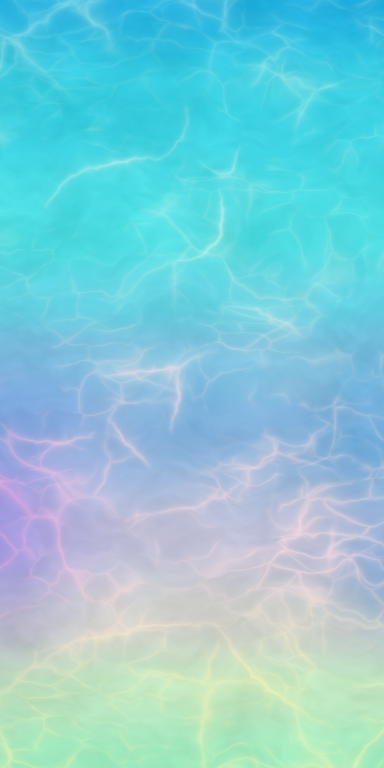
Reproduce this background procedurally as a Shadertoy shader.

```glsl
// Pastel pool water: a cyan to lilac to mint gradient under a web of light caustics.

#define CELLS 3.6          // coarsest caustic cells across the width
#define WARP 0.17          // waviness of the caustic web
#define WEB_GAIN 0.66      // brightness of the web
#define STRAND_GAIN 0.72   // brightness of the main strands
#define STRAND_WIDTH 0.0046
#define HALO_WIDTH 0.028
#define MOTTLE 0.10        // soft light and dark patches
#define SHIMMER 0.055      // fine flat surface texture

float hash(vec2 p) {
    return fract(sin(dot(p, vec2(127.1, 311.7))) * 43758.5453);
}

float noise(vec2 p) {
    vec2 i = floor(p), f = fract(p);
    f = f * f * (3.0 - 2.0 * f);
    return mix(mix(hash(i), hash(i + vec2(1, 0)), f.x),
               mix(hash(i + vec2(0, 1)), hash(i + vec2(1, 1)), f.x), f.y);
}

float fbm(vec2 p) {
    float sum = 0.0, amp = 0.5;
    for (int i = 0; i < 4; i++, amp *= 0.5) {
        sum += amp * noise(p);
        p = p * 2.03 + 17.3;
    }
    return sum;
}

vec2 warp(vec2 p) {
    return vec2(fbm(p), fbm(p + 31.7)) - 0.47;
}

// Bright borders between scattered cells
float web(vec2 p, float sharpness) {
    vec2 cell = floor(p);
    float near = 9.0, next = 9.0;
    for (int i = 0; i < 9; i++) {
        vec2 c = cell + vec2(i % 3, i / 3) - 1.0;
        float d = length(c + vec2(hash(c), hash(c + 57.0)) - p);
        next = min(next, max(near, d));
        near = min(near, d);
    }
    float edge = (next - near) * sharpness;
    return 0.75 * exp(-edge) + 0.25 * exp(-edge * 0.18);
}

// Tapered, bent filament of light between ends.xy and ends.zw
float strand(vec2 p, vec4 ends, float bend) {
    vec2 along = ends.zw - ends.xy, q = p - ends.xy;
    float h = clamp(dot(q, along) / dot(along, along), 0.0, 1.0);
    float arch = 4.0 * h * (1.0 - h);
    float d = length(q - along * h - vec2(-along.y, along.x) * bend * arch);
    return (exp(-d / STRAND_WIDTH) + 0.26 * exp(-d / HALO_WIDTH)) * (0.3 + 0.7 * arch);
}

float glow(vec2 uv, vec2 center, vec2 radius) {
    vec2 q = (uv - center) / radius;
    return exp(-dot(q, q));
}

vec3 waterColor(vec2 uv) {
    // Colour and height of each band, bottom to top
    vec4 bands[10] = vec4[10](
        vec4(0.60, 0.92, 0.75, 0.0), vec4(0.73, 0.89, 0.74, 0.10),
        vec4(0.80, 0.81, 0.79, 0.19), vec4(0.75, 0.76, 0.85, 0.30),
        vec4(0.54, 0.71, 0.87, 0.43), vec4(0.49, 0.77, 0.88, 0.54),
        vec4(0.37, 0.82, 0.88, 0.61), vec4(0.29, 0.86, 0.88, 0.69),
        vec4(0.21, 0.81, 0.88, 0.87), vec4(0.12, 0.68, 0.87, 1.01));
    vec3 col = bands[0].rgb;
    for (int i = 1; i < 10; i++)
        col = mix(col, bands[i].rgb, smoothstep(bands[i - 1].a, bands[i].a, uv.y));
    // Violet left edge and blue pools
    col = mix(col, vec3(0.55, 0.52, 0.87), 0.75 * glow(uv, vec2(-0.04, 0.31), vec2(0.24, 0.13)));
    col = mix(col, vec3(0.46, 0.63, 0.87), 0.60 * glow(uv, vec2(0.0, 0.47), vec2(0.28, 0.07)));
    col = mix(col, vec3(0.34, 0.64, 0.84), 0.70 * glow(uv, vec2(1.04, 0.44), vec2(0.24, 0.10)));
    col = mix(col, vec3(0.43, 0.62, 0.83), 0.80 * glow(uv, vec2(1.06, 0.26), vec2(0.20, 0.08)));
    return mix(col, vec3(0.40, 0.67, 0.86), 0.5 * glow(uv, vec2(0.51, 0.48), vec2(0.11, 0.06)));
}

void mainImage(out vec4 fragColor, in vec2 fragCoord) {
    vec2 uv = fragCoord / iResolution.xy, p = uv * vec2(1.0, 2.0);
    vec2 bent = p + WARP * warp(p * 5.0);
    vec3 col = waterColor(uv) + MOTTLE * (fbm(bent * vec2(5.0, 8.0)) - 0.47);
    col += SHIMMER * (fbm(bent * vec2(22.0, 40.0)) - 0.47);

    // Broken webs, each finer, flatter and sparser than the last
    float light = 0.0;
    vec2 grid = CELLS * vec2(1.0, 1.25);
    for (float k = 0.0; k < 3.0; k++) {
        float broken = smoothstep(0.40, 0.68, fbm(p * (4.0 + 2.0 * k) + 8.0 + 13.0 * k));
        light += WEB_GAIN * broken * web(bent * grid + 5.0 * k, 23.0 - 4.0 * k) / (1.0 + 0.3 * k);
        grid *= vec2(1.6, 1.9);
    }
    light *= mix(1.0, 0.6, smoothstep(0.40, 0.62, uv.y));

    // Dense ripples at the lower right, faint ones at the top
    float ripples = glow(uv, vec2(0.78, 0.30), vec2(0.28, 0.09)) + 0.18 * smoothstep(0.8, 0.95, uv.y);
    float flicker = smoothstep(0.25, 0.65, noise(p * 13.0));
    light += 0.9 * ripples * flicker * web(bent * CELLS * vec2(2.0, 4.4) + 5.0, 12.0);

    // Main strands, upper to lower
    vec2 q = p + 0.05 * warp(p * 8.0) + 0.02 * warp(p * 26.0);
    float s = strand(q, vec4(0.12, 1.47, 0.43, 1.59), 0.13);
    s += strand(q, vec4(0.42, 1.59, 0.49, 1.71), -0.15);
    s += strand(q, vec4(0.57, 1.52, 0.46, 1.32), 0.28);
    s += strand(q, vec4(0.53, 1.58, 0.63, 1.62), -0.5);
    s += strand(q, vec4(0.58, 1.20, 0.78, 1.135), 0.08);
    s += strand(q, vec4(0.26, 1.03, 0.56, 1.085), -0.06);
    s += strand(q, vec4(0.46, 1.05, 0.44, 0.87), 0.03);
    s += strand(q, vec4(0.28, 0.90, 0.39, 0.80), -0.1);
    s += strand(q, vec4(-0.02, 0.90, 0.24, 0.86), -0.12);
    s += strand(q, vec4(0.33, 0.64, 0.63, 0.75), -0.06);
    s += strand(q, vec4(-0.02, 0.18, 0.58, 0.37), 0.12);
    s += strand(q, vec4(0.56, 0.37, 0.86, 0.10), -0.05);
    light += STRAND_GAIN * s * mix(0.4, 1.3, noise(p * 9.0 + 3.0));

    // Light tint: cream below, rose in the middle, pale aqua above
    vec3 tint = mix(vec3(0.96, 0.96, 0.72), vec3(0.98, 0.86, 0.88), smoothstep(0.08, 0.28, uv.y));
    tint = mix(tint, vec3(0.78, 0.95, 0.92), smoothstep(0.45, 0.68, uv.y));
    tint = mix(tint, vec3(0.96, 0.62, 0.90), 0.8 * glow(uv, vec2(0.0, 0.32), vec2(0.2, 0.15)));
    fragColor = vec4(clamp(mix(col, tint, 1.0 - exp(-1.3 * light)), 0.0, 1.0), 1.0);
}
```
